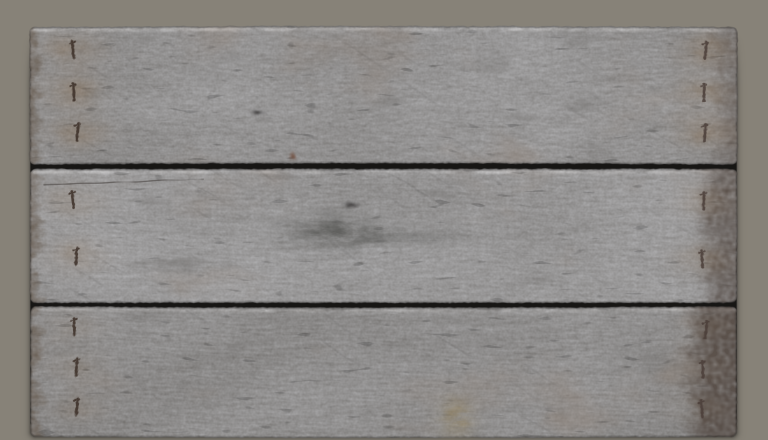
A Shadertoy shader for this texture:

```glsl
vec2 hashGradient(vec2 cell) {
  vec2 k = vec2(dot(cell, vec2(127.1, 311.7)), dot(cell, vec2(269.5, 183.3)));
  return fract(sin(k) * 43758.5) * 2.0 - 1.0;
}

float noise(vec2 p) {
  vec2 i = floor(p), f = fract(p), e = vec2(0, 1);
  vec2 u = f * f * f * (f * (f * 6.0 - 15.0) + 10.0);
  float low = mix(dot(hashGradient(i), f), dot(hashGradient(i + e.yx), f - e.yx), u.x);
  float high = mix(dot(hashGradient(i + e), f - e), dot(hashGradient(i + 1.0), f - 1.0), u.x);
  return mix(low, high, u.y);
}

float fbm(vec2 p) {
  float sum = 0.0, amp = 0.6;
  for (int i = 0; i < 4; i++) {
    sum += amp * noise(p);
    p = p * 2.03 + 17.3;
    amp *= 0.55;
  }
  return sum;
}

float boxDistance(vec2 p, vec2 halfSize) {
  vec2 q = abs(p) - halfSize + 0.012;
  return length(max(q, 0.0)) + min(max(q.x, q.y), 0.0) - 0.012;
}

float segmentDistance(vec2 p, vec2 a, vec2 b) {
  vec2 ab = b - a;
  return length(p - a - ab * clamp(dot(p - a, ab) / dot(ab, ab), 0.0, 1.0));
}

float blob(vec2 p, vec2 center, vec2 radius) {
  vec2 q = (p - center) / radius;
  return exp(-dot(q, q));
}

vec3 weatheredWood(vec2 p, float plank) {
  vec2 s = p + plank * vec2(7.3, 3.1);
  vec2 g = s + vec2(0, 0.025 * noise(s * vec2(2, 5)));
  float patches = fbm(s * vec2(2.2, 4.5));
  float speckle = noise(s * vec2(90, 130)) + 0.8 * noise(s * 190.0 + 5.0);
  float tone = 0.6 + 0.4 * fbm(g * vec2(7, 65)) + 0.34 * noise(g * vec2(36, 150));
  tone += 0.65 * patches + 0.36 * speckle + (plank == 1.0 ? 0.14 : -0.07 * plank);
  vec3 wood = mix(vec3(0.49, 0.482, 0.475), vec3(0.635, 0.632, 0.635), tone);

  // Warm and dark weather stains, short flecks along the grain
  float warm = smoothstep(0.05, 0.5, fbm(s * vec2(3, 5) + 31.0));
  wood = mix(wood, vec3(0.54, 0.48, 0.43), 0.5 * warm);
  float smudge = smoothstep(0.12, 0.5, fbm(s * vec2(5, 13) + 57.0));
  wood = mix(wood, vec3(0.42, 0.41, 0.40), 0.45 * smudge);
  wood *= 1.0 - 0.16 * smoothstep(0.28, 0.5, noise(g * vec2(22, 85) + 71.0));

  // Faint, broken, slanted saw marks
  float saw = abs(fract((p.y + 0.62 * p.x) * 17.0 + 0.5 * patches) - 0.5);
  float sawMask = smoothstep(0.0, 0.4, noise(s * vec2(7, 11) + 9.0) + 0.2 * speckle);
  return wood - 0.035 * sawMask * (1.0 - smoothstep(0.0, 0.09, saw));
}

void mainImage(out vec4 fragColor, in vec2 fragCoord) {
  vec2 p = fragCoord / iResolution.xy * vec2(1.74, 1);
  float aa = 1.0 / iResolution.y;
  float ragged = 0.003 * fbm(p * 22.0) + 0.002 * noise(p * 90.0);

  // Plain ground, narrow contact shadow, dark backing
  vec3 color = vec3(0.53, 0.51, 0.47);
  float shadow = boxDistance(p - vec2(0.869, 0.462), vec2(0.8, 0.455));
  color *= 1.0 - 0.4 * exp(-max(shadow, 0.0) * 200.0) * smoothstep(0.95, 0.8, p.y);
  float backing = boxDistance(p - vec2(0.869, 0.469), vec2(0.8, 0.44));
  color = mix(color, vec3(0.09, 0.085, 0.08), 1.0 - smoothstep(-aa, aa, backing));

  float endNoise = fbm(p * vec2(14, 24)), grit = 1.0 + 0.8 * noise(p * 75.0);
  for (int i = 0; i < 3; i++) {
    float plank = float(i);
    vec2 q = p - vec2(0.869, 0.785 - 0.321 * plank + 0.005 * plank * (plank - 1.0));
    vec2 halfSize = vec2(0.802 - 0.001 * plank, 0.156 - 0.004 * plank);
    q.y += 0.004 * q.x * q.x * (1.0 - plank);
    float d = boxDistance(q, halfSize) + ragged;
    vec3 wood = weatheredWood(p, plank);

    // Dirty ends, strongest at the lower right
    float rightEnd = smoothstep(-0.05, 0.02, q.x - 0.78 + 0.03 * plank + 0.06 * endNoise);
    wood = mix(wood, vec3(0.35, 0.315, 0.295), min(rightEnd * (0.45 + 0.18 * plank) * grit, 1.0));
    float leftEnd = smoothstep(0.03, 0.0, q.x + 0.8 + 0.06 * endNoise);
    wood = mix(wood, vec3(0.38, 0.33, 0.28), 0.5 * leftEnd * grit);

    // Rusty nails in a column at each end
    bool pair = i == 1;
    for (int j = 0; j < (pair ? 4 : 6); j++) {
      float row = float(j / 2), right = float(j % 2);
      float nailY = pair ? 0.081 - 0.133 * row : 0.102 - 0.091 * row;
      vec2 jitter = 0.006 * hashGradient(vec2(row + 4.0 * right, plank + 2.0));
      vec2 n = q - vec2(mix(-0.699, 0.725, right), nailY) - jitter;
      float rust = blob(n, vec2(0), vec2(0.06, 0.035)) * (0.7 + endNoise);
      wood = mix(wood, vec3(0.53, 0.42, 0.30), 0.4 * rust * (1.0 - 0.3 * plank));
      float lean = jitter.x * 0.4;
      float nail = segmentDistance(n, vec2(lean, 0.018), vec2(-lean, -0.019)) - 0.0032;
      nail = min(nail, segmentDistance(n, vec2(-0.007, 0.013), vec2(0.005, 0.017)) - 0.002);
      nail += 0.003 * noise(p * 150.0);
      vec3 iron = mix(vec3(0.23, 0.18, 0.15), vec3(0.29, 0.24, 0.22), right);
      wood = mix(wood, iron, 0.85 * (1.0 - smoothstep(-aa, aa, nail)));
    }

    // Worn light upper rim and shaded borders
    float rim = blob(vec2(0, halfSize.y - q.y), vec2(0, 0.007), vec2(0.005));
    wood += 0.13 * rim * clamp(0.5 + 2.0 * endNoise, 0.0, 1.0);
    wood *= 1.0 - 0.25 * smoothstep(-0.006, 0.0, d);
    color = mix(color, wood, 1.0 - smoothstep(-aa, aa, d));
  }

  // Smoky stain, knots, ochre spots and a long crack
  float mottled = 0.85 + 1.6 * fbm(p * vec2(18, 45));
  float stain = blob(p, vec2(0.755, 0.475), vec2(0.1, 0.035));
  stain += 0.5 * blob(p, vec2(0.91, 0.462), vec2(0.13, 0.018));
  color = mix(color, vec3(0.33, 0.33, 0.32), clamp(0.62 * stain * mottled, 0.0, 0.8));
  vec2 k = p + 0.006 * vec2(noise(p * 50.0), noise(p * 60.0 + 8.0));
  float knots = blob(k, vec2(0.796, 0.534), vec2(0.014, 0.006));
  knots += blob(k, vec2(0.584, 0.744), vec2(0.013, 0.005));
  color = mix(color, vec3(0.2, 0.19, 0.19), 0.7 * knots);
  color = mix(color, vec3(0.42, 0.27, 0.2), 0.7 * blob(k, vec2(0.663, 0.645), vec2(0.007)));
  float ochre = blob(p, vec2(1.034, 0.05), vec2(0.035, 0.04));
  color = mix(color, vec3(0.56, 0.49, 0.35), clamp(0.6 * ochre * mottled, 0.0, 0.8));
  float crack = segmentDistance(p + vec2(0, 0.008 * noise(p * 12.0)), vec2(0.1, 0.58), vec2(0.46, 0.593));
  float broken = smoothstep(-0.25, 0.25, noise(p * vec2(25, 6)) + 0.08);
  color = mix(color, vec3(0.28, 0.26, 0.25), 0.6 * broken * (1.0 - smoothstep(0.0, 0.001 + aa, crack)));

  fragColor = vec4(color, 1);
}
```
